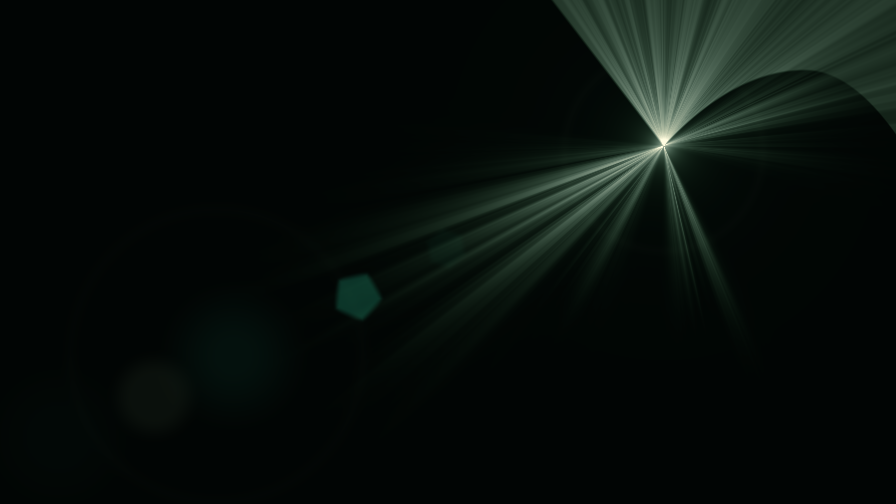
Write a WebGL 2 fragment shader that draws this background.

```glsl
#version 300 es
precision highp float;
uniform vec2 u_resolution;
out vec4 fragColor;

#define SOURCE vec2(1.317, 0.711)
#define CREST vec2(1.597, 0.861)
#define FAN_EDGE_ANGLE 2.226
#define FAN_LEVEL 0.15
#define BEAM_LEVEL 0.78
#define BEAM_FALLOFF 3.0
#define BASE_COLOR vec3(0.005, 0.019, 0.014)
#define GHOST_GREEN vec3(0.045, 0.21, 0.165)
#define GHOST_BROWN vec3(0.040, 0.050, 0.036)
#define TINT_GAMMA vec3(1.22, 1.0, 1.16)

const float TAU = 6.28319;

float hash(float n) {
    return fract(sin(n * 127.1) * 43758.5);
}

float noise(float x) {
    float i = floor(x), f = fract(x);
    return mix(hash(i), hash(i + 1.0), f * f * (3.0 - 2.0 * f));
}

// Layered angular noise: broad streaks down to hairlines
float strands(float angle) {
    float sum = 0.0, weight = 0.54, frequency = 15.0;
    for (int i = 0; i < 3; i++) {
        sum += weight * noise((angle + 2.0) * frequency + float(i) * 31.0);
        frequency *= 2.5;
        weight *= 0.55;
    }
    return sum;
}

// Angular lobe that fades along its reach
float beam(float angle, float radius, float center, float spread, float reach) {
    float d = (angle - center) / spread;
    return exp(-d * d - BEAM_FALLOFF * radius)
         * (1.0 - smoothstep(0.1 * reach, reach, radius));
}

float polygon(vec2 p, float sides, float apothem, float turn) {
    float sector = TAU / sides;
    float a = atan(p.y, p.x) - turn;
    return cos(a - sector * floor(0.5 + a / sector)) * length(p) - apothem;
}

float disc(vec2 p, float radius, float blur) {
    return 1.0 - smoothstep(radius - blur, radius + blur, length(p));
}

float ring(vec2 p, float radius, float width) {
    float d = (length(p) - radius) / width;
    return exp(-d * d);
}

void main() {
    vec2 p = gl_FragCoord.xy / u_resolution.y;
    float pixel = 1.0 / u_resolution.y;
    vec2 toSource = p - SOURCE;
    float radius = length(toSource);
    // The angular seam sits in the dark lower right
    float angle = mod(atan(toSource.y, toSource.x) + 0.5, TAU) - 0.5;
    float streak = mix(0.5, strands(angle), smoothstep(0.0, 0.12, radius));
    float contrast = smoothstep(0.1, 0.9, streak);

    // Upper fan, cut by a straight left side and a curved right side
    vec2 side = vec2(cos(FAN_EDGE_ANGLE), sin(FAN_EDGE_ANGLE));
    float leftCut = toSource.x * side.y - toSource.y * side.x;
    vec2 rise = CREST - SOURCE;
    float bend = p.x < CREST.x ? rise.y / (rise.x * rise.x) : 3.9;
    float offset = p.x - CREST.x;
    float curveCut = p.y - CREST.y + bend * offset * offset;
    float fan = smoothstep(-1.5 * pixel, 1.5 * pixel, leftCut)
              * smoothstep(-1.5 * pixel, 1.5 * pixel, curveCut);
    float fanLight = FAN_LEVEL + 0.5 * exp(-radius / 0.13);
    fanLight *= 0.65 + 0.7 * contrast;
    fanLight += 0.2 * beam(angle, radius, 0.52, 0.07, 0.9);

    // Beams outside the fan
    float reach = 0.75 + 0.5 * streak;
    float beams = beam(angle, radius, 3.54, 0.16, 0.85 * reach)
                + 0.75 * beam(angle, radius, 3.80, 0.15, 0.80 * reach)
                + 0.65 * beam(angle, radius, 4.14, 0.15, 0.42 * reach)
                + 0.75 * beam(angle, radius, 4.93, 0.12, 0.38 * reach)
                + 0.6 * beam(angle, radius, 5.10, 0.06, 0.48 * reach)
                + 0.75 * beam(angle, radius, 0.36, 0.19, 0.80 * reach)
                + 0.25 * beam(angle, radius, 0.0, 0.17, 0.45 * reach)
                + 0.25 * beam(angle, radius, 3.22, 0.12, 0.60 * reach);
    float light = BEAM_LEVEL * beams * (0.25 + 0.95 * contrast);
    light = mix(light, max(fanLight, light), fan);

    // Hot core and its halo
    light += 0.5 * exp(-radius / 0.015) + 0.25 * exp(-radius / 0.045);
    vec3 color = BASE_COLOR + pow(vec3(min(light, 1.0)), TINT_GAMMA);
    color *= mix(vec3(1.0), vec3(1.0, 0.96, 0.86), smoothstep(0.3, 0.9, light));
    color += vec3(0.003, 0.014, 0.010) * exp(-radius * 4.0);

    // Polygonal ghosts
    float pentagon = polygon(p - vec2(0.709, 0.412), 5.0, 0.041, 0.53);
    color += 0.85 * GHOST_GREEN * (1.0 - smoothstep(-0.009, 0.007, pentagon))
           * disc(p - vec2(0.709, 0.412), 0.050, 0.007);
    float hexagon = polygon(p - vec2(0.885, 0.507), 6.0, 0.034, 0.2);
    color += 0.13 * GHOST_GREEN * (1.0 - smoothstep(-0.008, 0.008, hexagon));

    // Soft ghosts
    color += 0.23 * GHOST_GREEN * disc(p - vec2(0.463, 0.294), 0.09, 0.075);
    color += 0.9 * GHOST_BROWN * disc(p - vec2(0.306, 0.213), 0.068, 0.028);
    color += 0.06 * GHOST_GREEN * disc(p - vec2(0.116, 0.132), 0.10, 0.08);

    // Faint rings
    color += 0.12 * GHOST_BROWN * ring(p - vec2(0.430, 0.294), 0.29, 0.012);
    color += 0.18 * GHOST_BROWN * ring(p - vec2(1.317, 0.699), 0.197, 0.010)
           * (1.0 - fan);

    fragColor = vec4(color, 1.0);
}
```
